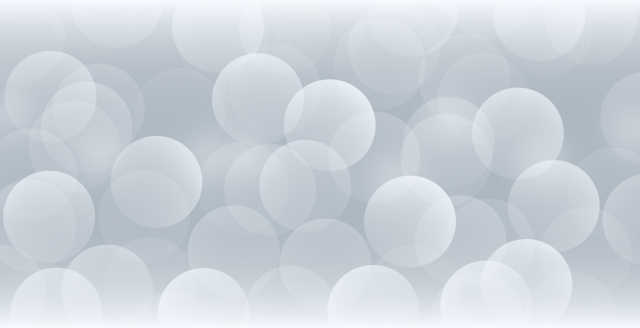
A WebGL 2 fragment shader for this background:

```glsl
#version 300 es
precision highp float;

uniform vec2 u_resolution;
out vec4 fragColor;

const vec3 LIGHT = vec3(0.96, 0.98, 1.0);

float hash(vec2 p) {
    return fract(sin(dot(p, vec2(127.1, 311.7))) * 43758.5453);
}

vec2 hash2(vec2 p) {
    return vec2(hash(p), hash(p + 37.3));
}

// Opacity of one disc: strong at its lit upper side, fading across it
float disc(vec2 offset, float tilt, float fade) {
    const float radius = 0.14;
    float dist = length(offset);
    float edge = 0.75 / u_resolution.y;
    float inside = 1.0 - smoothstep(radius - edge, radius + edge, dist);
    float lit = dot(offset, vec2(sin(tilt), cos(tilt))) / radius * 0.5 + 0.5;
    float rim = 0.72 + 0.28 * dist * dist / (radius * radius);
    return inside * rim * mix(fade, 1.0, clamp(lit, 0.0, 1.0));
}

// Lays discs over a colour on a staggered, strongly jittered grid
vec3 addDiscs(vec3 color, vec2 p, float aspect, ivec2 cells, float seed, vec2 opacity, float fade) {
    for (int row = 0; row < cells.y; row++) {
        for (int col = 0; col < cells.x; col++) {
            vec2 cell = vec2(col, row);
            vec2 jitter = hash2(cell + seed) - 0.5;
            vec2 center;
            center.x = (cell.x + 0.25 + 0.5 * mod(cell.y, 2.0) + 0.95 * jitter.x) / float(cells.x) * aspect;
            center.y = 0.06 + 0.88 * cell.y / float(cells.y - 1) + 0.9 * jitter.y / float(cells.y);
            vec2 look = hash2(cell + seed + 71.9);
            float alpha = mix(opacity.x, opacity.y, look.x) * disc(p - center, 1.6 * (look.y - 0.5), fade);
            color = mix(color, LIGHT, alpha);
        }
    }
    return color;
}

void main() {
    vec2 p = gl_FragCoord.xy / u_resolution.y;
    float aspect = u_resolution.x / u_resolution.y;

    // Grey band between pale upper and lower edges
    float rise = pow(abs(2.0 * p.y - 1.0), 3.6);
    vec3 color = mix(vec3(0.675, 0.715, 0.75), vec3(0.97, 0.98, 1.0), rise);

    // Soft glows through the middle
    for (int i = 0; i < 8; i++) {
        vec2 spot = hash2(vec2(i, 5.7));
        vec2 center = vec2((float(i) + spot.x) / 8.0 * aspect, 0.3 + 0.38 * spot.y);
        vec2 offset = (p - center) / 0.085;
        color = mix(color, LIGHT, 0.3 * exp(-dot(offset, offset)));
    }

    // Faint discs behind, bright discs in front
    color = addDiscs(color, p, aspect, ivec2(7, 5), 11.3, vec2(0.08, 0.26), 0.4);
    color = addDiscs(color, p, aspect, ivec2(6, 4), 4.6, vec2(0.25, 0.9), 0.2);

    fragColor = vec4(color, 1.0);
}
```
